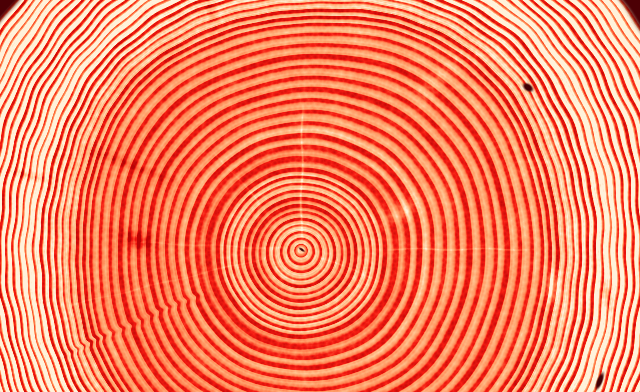
This texture is drawn by a WebGL 1 fragment shader. Its source:

```glsl
precision highp float;
// Cross-section of a tree trunk: eccentric growth rings around a pith.
// A warped radius drives a ring phase; each ring fades from pale earlywood to
// red latewood, then rays, knots, cellular grain and a dark bark rim are added.
uniform vec2 u_resolution;

#define PITH vec2(0.768, 0.364)
#define CORE_RADIUS 0.212
#define SAPWOOD_RADIUS 0.66
#define BARK_RADIUS 0.978
#define CORE_FREQ 55.0
#define HEART_FREQ 35.0
#define SAP_FREQ 53.0
#define WOBBLE 0.0026
#define GRAIN 0.16
#define LATEWOOD_TONE 0.2

float hash1(float n) { return fract(sin(n * 12.99) * 4375.85); }

vec2 hash2(vec2 p) {
  return fract(sin(vec2(dot(p, vec2(127.1, 311.7)), dot(p, vec2(269.5, 183.3)))) * 4375.85);
}

// Distance to the nearest scattered cell point
float cellular(vec2 p) {
  vec2 cell = floor(p), f = fract(p);
  float nearest = 2.0;
  for (int j = -1; j <= 1; j++) {
    for (int i = -1; i <= 1; i++) {
      vec2 o = vec2(float(i), float(j));
      nearest = min(nearest, length(o + hash2(cell + o) - f));
    }
  }
  return nearest;
}

float bell(float x, float width) { return exp(-x * x / (width * width)); }

// Soft elliptical spot, turned by an angle
float spot(vec2 p, vec2 centre, vec2 size, float angle) {
  vec2 d = p - centre;
  float c = cos(angle), s = sin(angle);
  d = vec2(c * d.x + s * d.y, c * d.y - s * d.x) / size;
  return exp(-dot(d, d));
}

// Thin line running outward from the pith between two distances
float ray(vec2 q, float angle, float from, float to, float width) {
  vec2 dir = vec2(cos(angle), sin(angle));
  float along = dot(q, dir);
  float across = dir.x * q.y - dir.y * q.x + 0.002 * sin(along * 37.0);
  return bell(across, width) * smoothstep(from - 0.02, from + 0.02, along)
       * (1.0 - smoothstep(to - 0.05, to + 0.02, along));
}

// Dark red, red, orange, salmon, peach, cream
vec3 woodColour(float tone) {
  float t = clamp(tone, 0.0, 1.0) * 5.0;
  vec3 c = mix(vec3(0.72, 0.01, 0.02), vec3(0.96, 0.11, 0.07), clamp(t, 0.0, 1.0));
  c = mix(c, vec3(1.0, 0.45, 0.27), clamp(t - 1.0, 0.0, 1.0));
  c = mix(c, vec3(1.0, 0.62, 0.41), clamp(t - 2.0, 0.0, 1.0));
  c = mix(c, vec3(1.0, 0.76, 0.56), clamp(t - 3.0, 0.0, 1.0));
  return mix(c, vec3(1.0, 0.95, 0.86), clamp(t - 4.0, 0.0, 1.0));
}

void main() {
  vec2 uv = gl_FragCoord.xy / u_resolution.y;
  vec2 q = uv - PITH;
  float d = length(q);
  float a = atan(q.y, q.x + 1e-5);

  // Warped radius: eccentric growth, waviness and a kinked seam at lower left
  float outward = smoothstep(0.12, 0.55, d);
  float r = d * (1.0 + outward * (0.018 * cos(4.0 * a) - 0.065 * cos(a)));
  r += (1.0 - outward) * 0.014 * q.y / (d + 0.05);
  r += WOBBLE * smoothstep(0.02, 0.5, d) * (sin(5.0 * a + r * 9.0)
     + 0.5 * sin(11.0 * a - r * 14.0));
  r += smoothstep(0.5, 0.85, r) * (0.0024 * sin(37.0 * a + r * 19.0)
     + 0.002 * sin(19.0 * a - r * 31.0));
  r += 0.007 * ray(q, 3.56, 0.28, 0.66, 0.008);

  // Ring phase with a different spacing in core, heartwood and sapwood
  float heart = clamp(r - CORE_RADIUS, 0.0, 0.37);
  float phase = CORE_FREQ * min(r, CORE_RADIUS) + HEART_FREQ * heart
              + SAP_FREQ * max(r - CORE_RADIUS - 0.37, 0.0);
  float s = fract(phase);
  float vary = hash1(floor(phase) + 3.0);

  // Earlywood tone by zone, redder towards the lower left
  float core = 1.0 - smoothstep(CORE_RADIUS - 0.015, CORE_RADIUS + 0.02, r);
  float sap = smoothstep(SAPWOOD_RADIUS - 0.16, SAPWOOD_RADIUS + 0.12, r);
  float tone = mix(mix(0.64, 0.84, core), 1.08, sap);
  tone -= 0.06 * (1.0 - core) * (1.0 - sap) * cos(a - 3.6);
  float innerBand = bell(r - 0.12, 0.028) * (0.7 + 0.3 * cos(a - 2.2));
  float darkBand = bell(r - 0.245, 0.035);
  tone += 0.14 * bell(r - 0.3, 0.025) - 0.27 * innerBand - 0.1 * darkBand;

  // Latewood: gradual rise, sharp outer end, faint secondary lines
  float start = mix(0.38, 0.16, vary) + 0.1 * core + 0.14 * sap
              - 0.12 * darkBand - 0.15 * innerBand;
  float late = smoothstep(start, start + 0.36, s) * (1.0 - smoothstep(0.86, 1.0, s));
  late *= mix(1.0, 0.82 + 0.18 * vary, max(core, sap)) * smoothstep(0.005, 0.018, r);
  tone -= 0.05 * sin(phase * 18.85 + 4.0 * vary);
  tone = mix(tone, LATEWOOD_TONE - 0.07 * vary, late);

  // Grain and pale medullary rays
  tone += GRAIN * (cellular(uv * 85.0) - 0.45) + 0.1 * (cellular(uv * 14.0) - 0.45);
  float pale = ray(q, 1.56, 0.03, 0.37, 0.003) + 0.7 * ray(q, 0.0, 0.22, 0.6, 0.0025);
  pale += 0.4 * (ray(q, 2.3, 0.16, 0.36, 0.0025) + ray(q, 3.1, 0.05, 0.45, 0.0025));
  pale += 0.4 * (ray(q, 3.38, 0.1, 0.62, 0.0025) + ray(q, 5.9, 0.05, 0.25, 0.0025));
  tone += 0.2 * pale;

  // Pale scars, then dark knots and stains
  tone += 0.25 * spot(uv, vec2(1.02, 0.455), vec2(0.045, 0.018), 0.5);
  tone += 0.3 * spot(uv, vec2(1.41, 0.27), vec2(0.018, 0.04), 0.0);
  tone += 0.14 * spot(uv, vec2(1.11, 0.79), vec2(0.06, 0.02), 0.8);
  tone -= 0.4 * spot(uv, vec2(0.352, 0.387), vec2(0.035, 0.022), -0.4);
  tone -= 0.18 * spot(uv, vec2(0.33, 0.58), vec2(0.1, 0.013), -0.35);
  tone -= 0.25 * spot(uv, vec2(0.07, 0.553), vec2(0.04, 0.01), -0.2);
  tone -= 0.2 * spot(uv, vec2(0.54, 0.97), vec2(0.01, 0.03), 0.2);
  tone -= 0.25 * spot(uv, vec2(1.55, 0.24), vec2(0.012, 0.05), 0.2);
  vec3 colour = woodColour(tone);

  // Deep holes, pith slit and bark rim
  float hole = spot(uv, vec2(1.347, 0.777), vec2(0.016, 0.01), -0.6);
  hole += spot(uv, vec2(1.53, 0.028), vec2(0.025, 0.008), 1.2);
  hole += 0.8 * spot(q, vec2(0.002, -0.001), vec2(0.011, 0.004), -0.6);
  colour = mix(colour, vec3(0.25, 0.0, 0.02), smoothstep(0.2, 0.8, hole));
  float rim = BARK_RADIUS - 0.022 * cos(a);
  colour = mix(colour, vec3(0.3, 0.0, 0.02), smoothstep(rim - 0.008, rim + 0.012, r));
  gl_FragColor = vec4(colour, 1.0);
}
```
